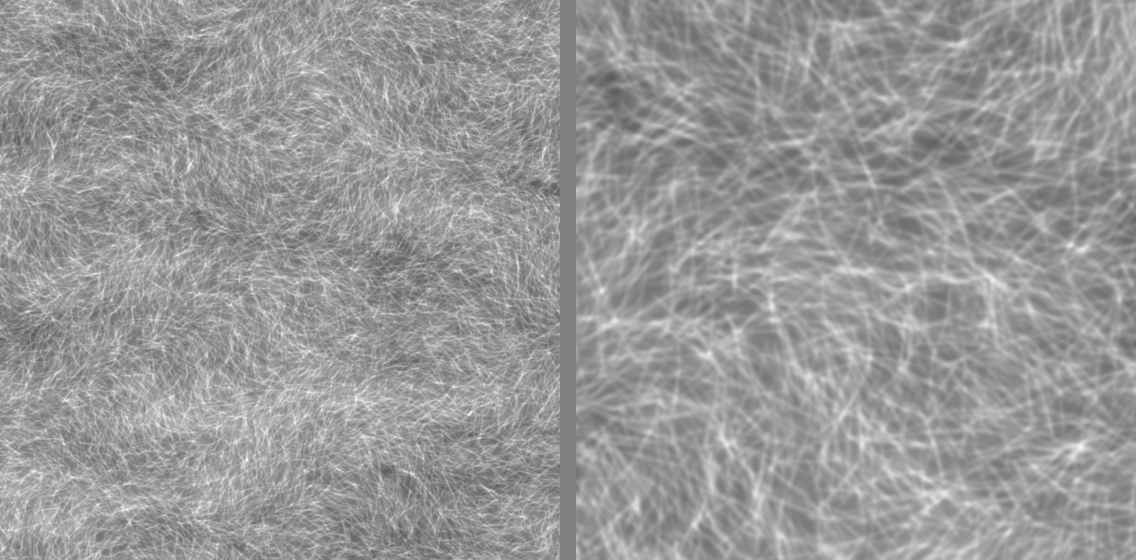
Left, the full canvas; right, a detail of the centre.
Write a three.js fragment shader that draws this texture.

```glsl
#define BASE_GREY 0.470
#define FIBRE_GAIN 0.073
#define FIBRE_LAYERS 24
#define FIBRE_CELLS 30.0
#define FIBRE_WIDTH 0.053
#define FIBRE_BEND 0.35
#define ANGLE_SPREAD 1.57
#define CLOUD_GAIN 0.060
#define MOTTLE_GAIN 0.045

varying vec2 vUv;

vec3 hash3(vec3 p) {
  p = fract(p * vec3(0.1031, 0.1030, 0.0973));
  p += dot(p, p.yxz + 33.33);
  return fract((p.xxy + p.yxx) * p.zyx);
}

// Cellular noise: soft light and dark spots, one per jittered cell, mean zero
float softSpots(vec2 p, float seed) {
  vec2 cell = floor(p);
  float sum = 0.0;
  for (int y = -1; y <= 1; y++) {
    for (int x = -1; x <= 1; x++) {
      vec2 id = cell + vec2(float(x), float(y));
      vec3 rnd = hash3(vec3(id + 50.0, seed));
      vec2 d = p - id - rnd.xy;
      float falloff = max(1.0 - dot(d, d), 0.0);
      sum += (2.0 * rnd.z - 1.0) * falloff * falloff * falloff;
    }
  }
  return sum;
}

// Slowly turning direction that neighbouring fibres loosely share
float flowAngle(vec2 p) {
  return 0.8 * sin(13.0 * p.x + 2.0 * sin(9.0 * p.y))
       + 0.7 * sin(17.0 * p.y - 6.0 * p.x + 1.3);
}

// One layer of short bent hairs, one per cell
float fibreLayer(vec2 uv, float seed) {
  vec2 shift = hash3(vec3(seed, 7.0, 3.0)).xy * 20.0;
  vec2 p = uv * FIBRE_CELLS + shift;
  vec2 cell = floor(p);
  float sum = 0.0;
  for (int y = -1; y <= 1; y++) {
    for (int x = -1; x <= 1; x++) {
      vec2 id = cell + vec2(float(x), float(y));
      vec3 place = hash3(vec3(id + 50.0, seed));
      vec3 form = hash3(vec3(id + 90.0, seed + 40.0));
      vec2 centre = id + place.xy;
      float angle = flowAngle((centre - shift) / FIBRE_CELLS)
                  + ANGLE_SPREAD * (place.z + form.x - 1.0);
      float c = cos(angle);
      float s = sin(angle);
      vec2 d = p - centre;
      d = vec2(c * d.x + s * d.y, c * d.y - s * d.x);
      d.y += FIBRE_BEND * (form.y - 0.5) * d.x * d.x;
      float halfLength = mix(0.55, 0.95, form.y);
      float taper = 1.0 - smoothstep(0.6 * halfLength, halfLength, abs(d.x));
      float across = d.y / FIBRE_WIDTH;
      sum += mix(0.3, 1.0, form.z) * taper * exp(-across * across);
    }
  }
  return sum;
}

void main() {
  // Broad, sideways-drawn clouds of denser and thinner felt
  float clouds = softSpots(vUv * vec2(2.5, 8.0), 1.0)
               + 0.8 * softSpots(vUv * vec2(6.0, 17.0) + 3.7, 2.0)
               + 0.6 * softSpots(vUv * vec2(17.0, 22.0) + 8.2, 3.0);

  // Small dim gaps between tangles
  float mottle = softSpots(vUv * 62.0, 4.0)
               + 0.6 * softSpots(vUv * 36.0 + 5.1, 5.0);

  // Overlapping fibres
  float fibres = 0.0;
  for (int i = 0; i < FIBRE_LAYERS; i++) {
    fibres += fibreLayer(vUv, 11.0 + float(i));
  }

  float grey = BASE_GREY + CLOUD_GAIN * clouds + MOTTLE_GAIN * mottle
             + FIBRE_GAIN * fibres;
  gl_FragColor = vec4(vec3(clamp(grey, 0.0, 1.0)), 1.0);
}
```
